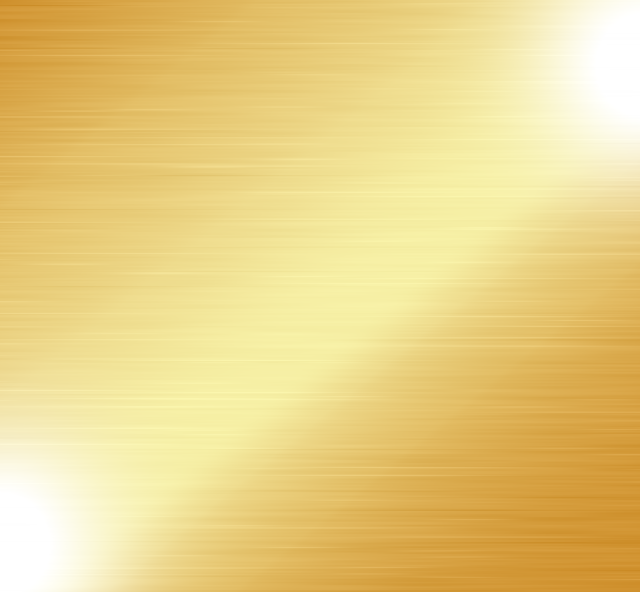
Give the GLSL for this texture, as a Shadertoy shader.

```glsl
// Brushed gold sheet: a pale diagonal sheen fades to amber in two corners,
// with white glows in the other two. Layered row noise makes the brush grain,
// and jittered cells scatter longer, thin bright and dark scratches.

#define SHEEN_SLOPE 0.88
#define SHEEN_OFFSET -0.02
#define SHEEN_SOFTNESS 0.035
#define LOWER_FALLOFF 3.0
#define GLOW_LOW vec2(0.0, 0.08)
#define GLOW_HIGH vec2(1.01, 0.89)
#define GLOW_RADIUS vec2(0.165, 0.185)
#define GLOW_GAIN 1.25
#define GRAIN_GAIN 0.085
#define SCRATCH_GAIN 0.055

float hash(vec2 p) {
    vec3 q = fract(vec3(p.xyx) * 0.1031);
    q += dot(q, q.yzx + 33.33);
    return fract((q.x + q.y) * q.z);
}

// Smooth value noise; a wide cell turns it into horizontal strands.
float strandNoise(vec2 p) {
    vec2 cell = floor(p);
    vec2 f = fract(p);
    f = f * f * (3.0 - 2.0 * f);
    float low = mix(hash(cell), hash(cell + vec2(1.0, 0.0)), f.x);
    float high = mix(hash(cell + vec2(0.0, 1.0)), hash(cell + vec2(1.0)), f.x);
    return mix(low, high, f.y);
}

// Four layers, from broad bands to hair-thin strands.
float brushGrain(vec2 uv) {
    float sum = 0.0;
    float weight = 0.16;
    vec2 scale = vec2(1.6, 48.0);
    for (int i = 0; i < 4; i++) {
        float shift = float(i) * 17.3;
        sum += weight * (strandNoise(uv * scale + shift) - 0.5);
        scale *= vec2(1.8, 2.0);
        weight *= 1.25;
    }
    return sum;
}

// One tapered scratch per cell; only a few cells are filled.
float scratches(vec2 uv, vec2 scale, float density, float seed) {
    vec2 p = uv * scale;
    vec2 base = floor(p);
    float sum = 0.0;
    for (int j = -1; j <= 1; j++) {
        for (int i = -1; i <= 1; i++) {
            vec2 id = base + vec2(i, j);
            float present = step(hash(id + seed), density);
            vec2 jitter = vec2(hash(id + seed + 7.1), hash(id + seed + 13.7));
            vec2 d = p - id - jitter;
            float taper = 1.0 - smoothstep(0.1, 0.9, abs(d.x));
            float thickness = d.y * scale.y / 0.0011 / (scale.y * scale.y);
            sum += present * taper * exp(-thickness * thickness);
        }
    }
    return sum;
}

// Pale yellow through gold to amber.
vec3 goldRamp(float s) {
    vec3 c = mix(vec3(0.965, 0.938, 0.645), vec3(0.93, 0.85, 0.54),
                 smoothstep(0.0, 0.34, s));
    c = mix(c, vec3(0.885, 0.735, 0.385), clamp((s - 0.27) / 0.35, 0.0, 1.0));
    return mix(c, vec3(0.81, 0.56, 0.17), clamp((s - 0.6) / 0.4, 0.0, 1.0));
}

float glow(vec2 uv, vec2 center) {
    vec2 d = (uv - center) / GLOW_RADIUS;
    return min(GLOW_GAIN * exp(-dot(d, d)), 1.0);
}

void mainImage(out vec4 fragColor, in vec2 fragCoord) {
    vec2 uv = fragCoord / iResolution.xy;

    // Sheen: slow falloff above the ridge, quick falloff below it.
    float side = uv.y - SHEEN_SLOPE * uv.x - SHEEN_OFFSET;
    float d = sqrt(side * side + SHEEN_SOFTNESS * SHEEN_SOFTNESS) - SHEEN_SOFTNESS;
    float above = pow(d, 1.1);
    float below = (1.0 - exp(-LOWER_FALLOFF * d)) / 0.92;
    float shade = clamp(side > 0.0 ? above : below, 0.0, 1.0);

    // Grain shifts the tone and is strongest in the deep gold.
    float depth = 0.45 + 0.75 * shade;
    float grain = brushGrain(uv) * GRAIN_GAIN * depth;
    float bright = scratches(uv, vec2(3.0, 70.0), 0.22, 3.0)
                 + 0.8 * scratches(uv, vec2(9.0, 110.0), 0.07, 41.0);
    float dark = scratches(uv, vec2(2.0, 60.0), 0.16, 89.0);
    grain += SCRATCH_GAIN * depth * (bright - 0.7 * dark);

    vec3 color = goldRamp(shade) + grain * vec3(0.7, 1.0, 1.35);

    // Corner glows wash over the metal, leaving faint strands.
    float light = max(glow(uv, GLOW_LOW), glow(uv, GLOW_HIGH));
    color = mix(color, vec3(1.0) + 0.35 * grain, light);

    fragColor = vec4(clamp(color, 0.0, 1.0), 1.0);
}
```
